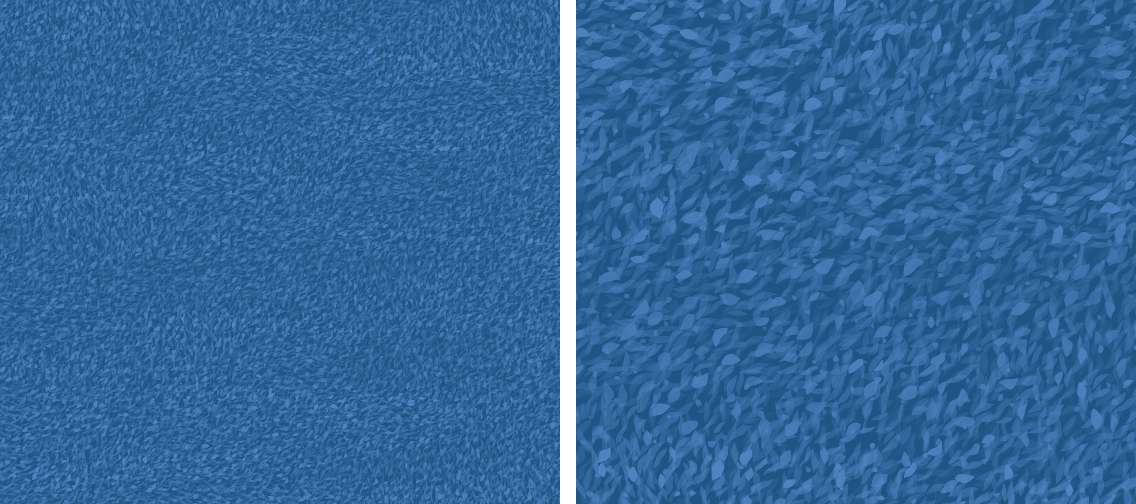
Left, the full canvas; right, a detail of the centre.
A Shadertoy shader for this texture:

```glsl
// Blue felt-like surface of small, overlapping translucent flakes in faint horizontal bands.

const vec3 BASE_BLUE  = vec3(0.122, 0.332, 0.520);
const vec3 LIGHT_BLUE = vec3(0.305, 0.510, 0.755);

// Flake sizes are half length and half width, as fractions of canvas height
const vec2  FIBRE_SIZE  = vec2(0.0078, 0.0021);
const vec2  CHIP_SIZE   = vec2(0.0062, 0.0031);
const vec2  SPECK_SIZE  = vec2(0.0021, 0.0018);
const float FIBRE_CELL  = 0.011;
const float CHIP_CELL   = 0.020;
const float SPECK_CELL  = 0.019;
const vec2  FIBRE_ALPHA = vec2(0.08, 0.52);
const vec2  CHIP_ALPHA  = vec2(0.45, 0.95);
const vec2  SPECK_ALPHA = vec2(0.40, 0.85);
const int   FIBRE_LAYERS = 3;

const float MAIN_ANGLE    = 0.80;
const float ANGLE_DRIFT   = 1.70;
const float ANGLE_JITTER  = 1.50;
const float BEND          = 0.75;
const float RAGGEDNESS    = 0.0022;
const float BAND_STRENGTH = 0.55;

vec3 hash3(vec2 p) {
    vec3 q = fract(p.xyx * vec3(0.1031, 0.1030, 0.0973));
    q += dot(q, q.yxz + 33.33);
    return fract((q.xxy + q.yzz) * q.zyx);
}

float noise(vec2 p) {
    vec2 i = floor(p), f = fract(p);
    f = f * f * (3.0 - 2.0 * f);
    float low  = mix(hash3(i).x, hash3(i + vec2(1, 0)).x, f.x);
    float high = mix(hash3(i + vec2(0, 1)).x, hash3(i + vec2(1, 1)).x, f.x);
    return mix(low, high, f.y);
}

// Bent leaf with pointed ends; negative inside
float leaf(vec2 p, vec2 size, float bend) {
    float t = p.x / size.x;
    float y = p.y + bend * size.y * (t * t - 0.3);
    return abs(y) - size.y * (1.0 - t * t);
}

// Share of light let past by one layer of scattered flakes
float flakeLayer(vec2 p, float cell, vec2 size, vec2 alpha, float seed, float pixel) {
    float clear = 1.0;
    vec2 home = floor(p / cell);
    for (int j = -1; j <= 1; j++)
    for (int i = -1; i <= 1; i++) {
        vec2 id = home + vec2(i, j);
        vec3 place = hash3(id + seed);
        vec3 look  = hash3(id + seed + 57.3);
        vec2 centre = (id + 0.1 + 0.8 * place.xy) * cell;

        // Direction drifts slowly across the canvas
        float drift = noise(centre * vec2(5.0, 11.0)) - 0.5;
        float angle = MAIN_ANGLE + ANGLE_DRIFT * drift + ANGLE_JITTER * (place.z - 0.5);
        float c = cos(angle), s = sin(angle);
        vec2 q = mat2(c, -s, s, c) * (p - centre);

        float d = leaf(q, size * mix(0.7, 1.25, look.x), BEND * (2.0 * look.y - 1.0));
        float cover = smoothstep(0.6 * pixel, -0.6 * pixel, d);
        clear *= 1.0 - cover * mix(alpha.x, alpha.y, look.z);
    }
    return clear;
}

void mainImage(out vec4 fragColor, in vec2 fragCoord) {
    vec2 p = fragCoord / iResolution.y;
    float pixel = 1.0 / iResolution.y;

    // Ragged outlines
    vec2 warp = vec2(noise(p * 190.0), noise(p * 190.0 + 71.7)) - 0.5;
    vec2 q = p + RAGGEDNESS * warp + 1.0;

    // Faint fibres, then bright chips and specks
    float clear = 1.0;
    for (int k = 0; k < FIBRE_LAYERS; k++) {
        float layer = float(k);
        vec2 offset = layer * vec2(0.0137, 0.0071);
        clear *= flakeLayer(q + offset, FIBRE_CELL, FIBRE_SIZE, FIBRE_ALPHA, 131.7 * layer, pixel);
    }
    clear *= flakeLayer(q, CHIP_CELL, CHIP_SIZE, CHIP_ALPHA, 511.3, pixel);
    clear *= flakeLayer(q, SPECK_CELL, SPECK_SIZE, SPECK_ALPHA, 823.9, pixel);

    // Horizontal bands of stronger and weaker light
    float band = 0.6 * noise(p * vec2(2.5, 15.0)) + 0.4 * noise(p * vec2(7.0, 38.0) + 19.0);
    float light = (1.0 - clear) * (1.0 + BAND_STRENGTH * (band - 0.5));

    fragColor = vec4(mix(BASE_BLUE, LIGHT_BLUE, clamp(light, 0.0, 1.0)), 1.0);
}
```
